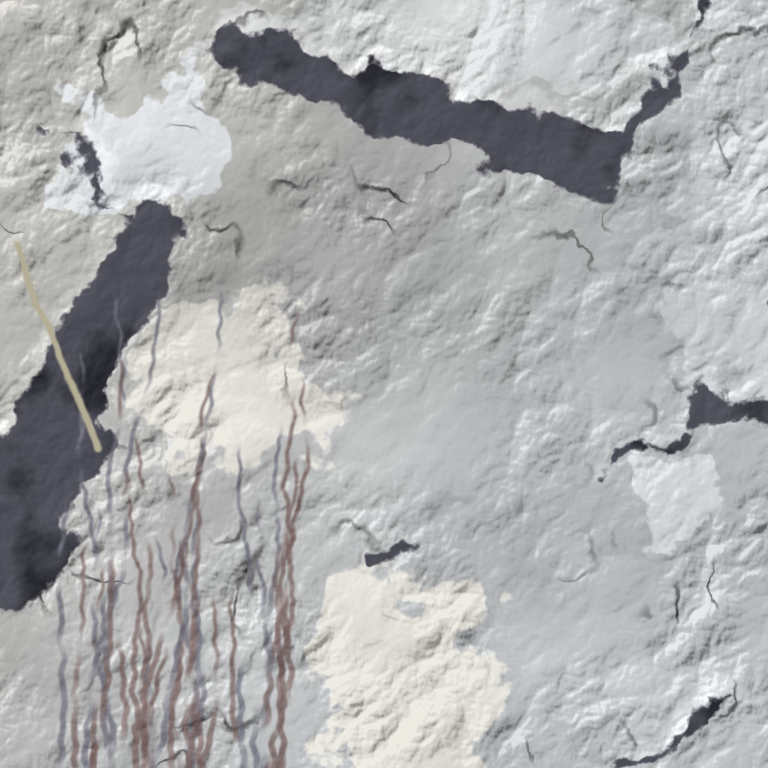
A WebGL 1 fragment shader for this texture:

```glsl
precision highp float;
// Weathered grey rock face with shadowed crevices, pale patches and dry stems.
uniform vec2 u_resolution;
#define BASE_TONE 0.725
#define TONE_SWING 0.15
#define RELIEF 1.5
#define RELIEF_SCALE 9.0
#define RAGGEDNESS 0.05
#define PALE_GAIN 0.15
#define CRACK_WIDTH 0.07
#define STEM_COUNT 34
#define STEM_WIDTH 0.003
#define SOFTNESS 0.004

const vec3 SHADOW = vec3(0.31, 0.31, 0.35);
const vec3 DEEP_SHADOW = vec3(0.16, 0.16, 0.19);
const vec3 STEM_BROWN = vec3(0.47, 0.39, 0.38);
const vec3 STEM_SHADE = vec3(0.43, 0.43, 0.48);
const vec3 STRAW = vec3(0.70, 0.68, 0.58);

float hash(float n) { return fract(sin(n * 91.345) * 4375.85); }
vec2 gradientAt(vec2 cell) {
  float angle = 6.2832 * fract(sin(dot(cell, vec2(127.1, 311.7))) * 4375.85);
  return vec2(cos(angle), sin(angle));
}
float noise(vec2 p) {
  vec2 i = floor(p), f = p - i;
  vec2 u = f * f * f * (f * (f * 6.0 - 15.0) + 10.0);
  float a = dot(gradientAt(i), f);
  float b = dot(gradientAt(i + vec2(1, 0)), f - vec2(1, 0));
  float c = dot(gradientAt(i + vec2(0, 1)), f - vec2(0, 1));
  float d = dot(gradientAt(i + vec2(1, 1)), f - vec2(1, 1));
  return mix(mix(a, b, u.x), mix(c, d, u.x), u.y);
}
// Layered noise; creased = 1 folds every layer into sharp-edged facets.
float layers(vec2 p, float creased) {
  float sum = 0.0, amp = 0.6;
  for (int i = 0; i < 5; i++) {
    float n = noise(p);
    sum += amp * mix(n, abs(n), creased);
    p = mat2(1.6, 1.2, -1.2, 1.6) * p + 7.3;
    amp *= 0.5;
  }
  return sum;
}
float fbm(vec2 p) { return layers(p, 0.0); }
// Chipped surface, drawn out along the rising diagonal.
float height(vec2 p) {
  return layers(vec2(p.x + p.y, 1.4 * (p.y - p.x)) * 0.7 * RELIEF_SCALE, 0.85);
}
// Distance to a tapered stroke.
float stroke(vec2 p, vec2 a, vec2 b, float ra, float rb) {
  vec2 ab = b - a;
  float t = clamp(dot(p - a, ab) / dot(ab, ab), 0.0, 1.0);
  return length(p - a - ab * t) - mix(ra, rb, t);
}
float crevices(vec2 p) {
  float d = stroke(p, vec2(0.30, 0.935), vec2(0.52, 0.86), 0.028, 0.034);
  d = min(d, stroke(p, vec2(0.52, 0.86), vec2(0.78, 0.79), 0.032, 0.044));
  d = min(d, stroke(p, vec2(0.80, 0.78), vec2(0.92, 1.0), 0.014, 0.003));
  d = min(d, stroke(p, vec2(0.20, 0.70), vec2(0.11, 0.53), 0.036, 0.045));
  d = min(d, stroke(p, vec2(0.11, 0.53), vec2(0.0, 0.29), 0.045, 0.085));
  d = min(d, stroke(p, vec2(0.17, 0.71), vec2(0.06, 0.84), 0.012, 0.001));
  d = min(d, stroke(p, vec2(0.91, 0.465), vec2(1.02, 0.45), 0.012, 0.022));
  d = min(d, stroke(p, vec2(0.78, 0.375), vec2(0.89, 0.43), 0.001, 0.006));
  d = min(d, stroke(p, vec2(0.82, 0.0), vec2(0.95, 0.10), 0.009, 0.002));
  return min(d, stroke(p, vec2(0.49, 0.275), vec2(0.53, 0.295), 0.008, 0.004));
}
float patchAt(vec2 p, vec2 center, vec2 radius, float edge) {
  return 1.0 - smoothstep(0.92, 1.04, length((p - center) / radius) + edge);
}
void main() {
  vec2 uv = gl_FragCoord.xy / u_resolution;
  vec2 rough = vec2(fbm(uv * 13.0), fbm(uv * 13.0 + 37.0));
  vec2 p = uv + RAGGEDNESS * rough;
  // Broad tone and slanted light; strong chips gather in places.
  float calm = 1.0 - smoothstep(0.4, 1.3, length((p - vec2(0.64, 0.46)) / vec2(0.26, 0.28)));
  float slope = height(uv + vec2(0.0, -0.002)) - height(uv + vec2(-0.003, 0.002));
  float activity = mix(1.0, 0.55, calm) * clamp(0.9 + 2.0 * noise(uv * 8.0 + 44.0), 0.3, 1.7);
  float relief = RELIEF * activity * slope * (0.55 + 12.0 * abs(slope));
  float tone = BASE_TONE + TONE_SWING * fbm(uv * 4.0 + 5.0) + clamp(relief, -0.3, 0.17);
  vec2 shaded = (uv - vec2(0.40, 0.70)) / vec2(0.26, 0.18);
  tone -= 0.09 * exp(-dot(shaded, shaded));
  // Pale, freshly broken stone with ragged outlines.
  float edge = 1.3 * fbm(uv * 10.0 + 80.0);
  float cream = patchAt(p, vec2(0.29, 0.50), vec2(0.14, 0.11), edge);
  cream = max(cream, patchAt(p, vec2(0.54, 0.10), vec2(0.12, 0.17), edge));
  float chalk = patchAt(p, vec2(0.19, 0.81), vec2(0.11, 0.09), edge);
  chalk = max(chalk, 0.55 * patchAt(p, vec2(0.62, 0.97), vec2(0.30, 0.09), edge));
  chalk = max(chalk, 0.55 * patchAt(p, vec2(0.96, 0.66), vec2(0.11, 0.18), edge));
  chalk = max(chalk, 0.8 * patchAt(p, vec2(0.88, 0.35), vec2(0.05, 0.06), edge));
  tone += PALE_GAIN * max(cream, chalk);
  // Short dark nicks that swell and fade.
  float swell = smoothstep(0.08, 0.42, noise(uv * 11.0 + 21.0)) * (1.0 - 0.8 * calm);
  float nick = abs(noise(vec2(p.x + p.y, p.y - p.x) * 8.0 + 3.0));
  tone -= 0.38 * swell * (1.0 - smoothstep(0.0, CRACK_WIDTH, nick));
  float warmth = smoothstep(0.2, 0.9, 0.55 - 0.55 * uv.x + 0.35 * uv.y) * (1.0 - chalk);
  vec3 tint = mix(vec3(0.985, 1.0, 1.012), vec3(1.01, 1.0, 0.965), max(0.8 * warmth, cream));
  vec3 color = clamp(tone, 0.2, 0.92) * tint;
  // Crevices with a lit lip above and deeper shade inside.
  float jag = 0.035 * fbm(uv * 17.0 + 9.0);
  color += 0.07 * (1.0 - smoothstep(0.0, 0.014, crevices(p - vec2(0.0, 0.012)) + jag));
  vec3 shade = mix(SHADOW, DEEP_SHADOW, smoothstep(0.0, 0.4, fbm(uv * 9.0 + 60.0)));
  color = mix(shade + 0.4 * slope, color, smoothstep(-SOFTNESS, SOFTNESS, crevices(p) + jag));
  // Dry stems rising from the lower left, with their cast shadows.
  for (int i = 0; i < STEM_COUNT; i++) {
    float id = float(i);
    float top = mix(0.18, 0.64, hash(id + 2.0));
    float root = mix(0.06, 0.40, hash(id + 50.0));
    float lean = mix(-0.10, 0.22, hash(id + 90.0)) * (1.0 - root);
    float bend = 0.03 * noise(vec2(uv.y * 6.0, id * 3.7)) + 0.007 * noise(vec2(uv.y * 45.0, id * 5.3));
    float gap = abs(uv.x - root - lean * uv.y - bend);
    float broken = smoothstep(-0.3, 0.15, noise(vec2(uv.y * 14.0, id * 7.9)));
    float width = STEM_WIDTH * mix(1.3, 0.5, uv.y / top);
    float cover = (1.0 - smoothstep(width - 0.002, width + 0.003, gap)) * broken;
    cover *= 1.0 - smoothstep(top - 0.03, top, uv.y);
    vec3 stem = mix(STEM_BROWN, STEM_SHADE, step(0.55, hash(id + 130.0)));
    color = mix(color, stem + slope, 0.75 * cover);
  }
  // One bleached straw across the dark hollow.
  float straw = stroke(uv + 0.01 * rough, vec2(0.02, 0.68), vec2(0.125, 0.42), 0.003, 0.004);
  color = mix(STRAW, color, smoothstep(-0.002, 0.003, straw));
  gl_FragColor = vec4(clamp(color, 0.0, 1.0), 1.0);
}
```
